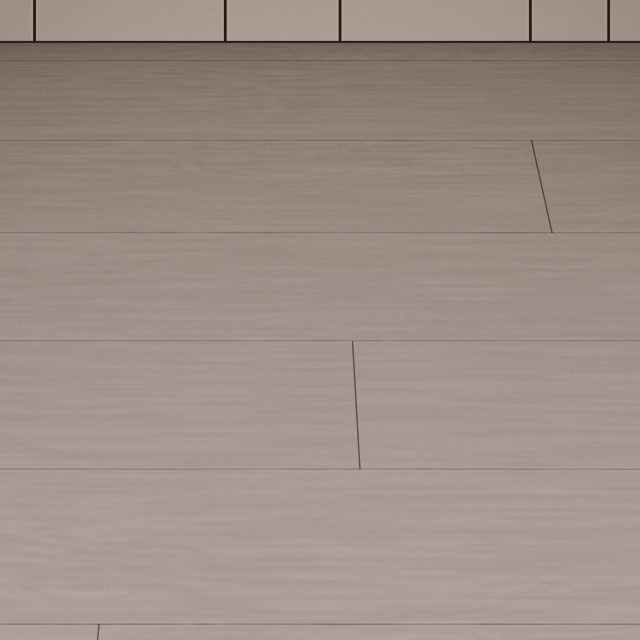
Give the GLSL for this texture, as a WebGL 2 fragment shader.

```glsl
#version 300 es
precision highp float;
// Pale oak plank floor receding towards a row of flat cabinet fronts.

uniform vec2 u_resolution;
out vec4 outColor;

const vec3 FLOOR_FAR = vec3(0.500, 0.432, 0.400);
const vec3 FLOOR_NEAR = vec3(0.687, 0.637, 0.606);
const vec3 CABINET = vec3(0.675, 0.615, 0.578);
const vec3 GAP = vec3(0.13, 0.095, 0.08);

const vec2 VANISHING = vec2(0.427, 2.6016);
const float ROW_DEPTH = 0.04028;
const float ROW_START = 9.634;
const float PLANK_LENGTH = 1.2;
const float CABINET_BOTTOM = 0.9345;

float hash(vec2 p) {
  vec3 q = fract(p.xyx * 0.1031);
  q += dot(q, q.yzx + 33.33);
  return fract((q.x + q.y) * q.z);
}

float noise(vec2 p) {
  vec2 i = floor(p), f = fract(p);
  f = f * f * (3.0 - 2.0 * f);
  float low = mix(hash(i), hash(i + vec2(1, 0)), f.x);
  float high = mix(hash(i + vec2(0, 1)), hash(i + vec2(1, 1)), f.x);
  return mix(low, high, f.y);
}

float fbm(vec2 p) {
  float sum = 0.0, weight = 0.5;
  for (int i = 0; i < 4; i++) {
    sum += weight * noise(p);
    p = p * 2.03 + 17.3;
    weight *= 0.5;
  }
  return sum;
}

// Smooth line coverage from a distance, a half width and the pixel size.
float line(float dist, float halfWidth, float px) {
  return 1.0 - smoothstep(max(halfWidth - px, 0.0), halfWidth + px, dist);
}

// Long fibres plus arched growth rings, centred on zero.
float woodGrain(vec2 p, float seed) {
  vec2 q = p + vec2(seed * 37.0, seed * 91.0);
  float fibre = fbm(q * vec2(14.0, 34.0)) - 0.47;
  float field = q.y * 2.0 + 3.2 * noise(q * vec2(6.0, 2.2));
  field += 0.5 * noise(q * vec2(22.0, 9.0));
  float rings = abs(fract(field * 3.2) * 2.0 - 1.0) - 0.5;
  float figure = smoothstep(0.35, 0.75, noise(q * vec2(5.0, 1.6) + 8.0));
  return 0.055 * fibre + 0.018 * rings * figure;
}

vec3 floorColor(vec2 uv, float px) {
  // Project the canvas onto the floor plane.
  float scale = VANISHING.y - uv.y;
  float across = (uv.x - VANISHING.x) / scale;
  float depth = 1.0 / (scale * ROW_DEPTH) - ROW_START;
  float row = floor(depth);

  // Stagger the end joints from row to row.
  float shift = 0.058 + 0.0818 * (row - 1.0) + 0.5 * PLANK_LENGTH * mod(row - 1.0, 2.0);
  float along = (across - shift) / PLANK_LENGTH;
  float seed = hash(vec2(row, floor(along)) + 20.0);

  // Light falls off towards the cabinets and the far corners.
  float light = 1.0 - exp(-2.8 * max(CABINET_BOTTOM - uv.y, 0.0));
  vec3 color = mix(FLOOR_FAR, FLOOR_NEAR, light);
  color -= 0.035 * (1.0 - light) * pow(abs(uv.x - 0.5) * 2.0, 2.0);
  color += 0.010 * (seed - 0.5);
  color += woodGrain(vec2(across, depth), seed) * vec3(0.95, 1.0, 1.05);

  // Fine seams between rows, worn unevenly.
  float nearest = floor(depth + 0.5);
  float seamDist = abs(depth - nearest) * scale * scale * ROW_DEPTH;
  float wear = 0.55 + 0.45 * noise(vec2(uv.x * 38.0, nearest * 7.0));
  float strength = nearest < 0.5 ? 0.28 : 0.20;
  color *= 1.0 - strength * wear * line(seamDist, 0.0010, px);
  color += 0.012 * line(abs(seamDist - 0.003), 0.001, px);

  // Darker joints where planks meet end to end.
  float jointDist = abs(along - floor(along + 0.5)) * PLANK_LENGTH * scale;
  float joint = line(jointDist, 0.0011, px);
  color *= 1.0 - 0.48 * joint;

  // Contact shadow under the cabinets.
  color *= 1.0 - 0.13 * exp(-(CABINET_BOTTOM - uv.y) * 55.0);
  return color;
}

vec3 cabinetColor(vec2 uv, float px) {
  float gaps[5] = float[5](0.0540, 0.3520, 0.5313, 0.8287, 0.9510);
  float nearest = 1.0;
  for (int i = 0; i < 5; i++) nearest = min(nearest, abs(uv.x - gaps[i]));
  vec3 color = CABINET - 0.05 * pow(abs(uv.x - 0.48) * 2.0, 2.0);
  color -= 0.20 * (uv.y - CABINET_BOTTOM);
  color += 0.025 * line(abs(nearest - 0.0045), 0.0010, px);
  return mix(color, GAP, line(nearest, 0.0021, px));
}

void main() {
  vec2 uv = gl_FragCoord.xy / u_resolution;
  float px = 0.7 / min(u_resolution.x, u_resolution.y);
  float above = smoothstep(-px, px, uv.y - CABINET_BOTTOM);
  vec3 color = mix(floorColor(uv, px), cabinetColor(uv, px), above);
  color = mix(color, GAP, 0.95 * line(abs(uv.y - CABINET_BOTTOM), 0.0016, px));

  // Faint speckle over every surface.
  color += 0.012 * (noise(uv * 300.0) - 0.5);
  outColor = vec4(color, 1.0);
}
```
